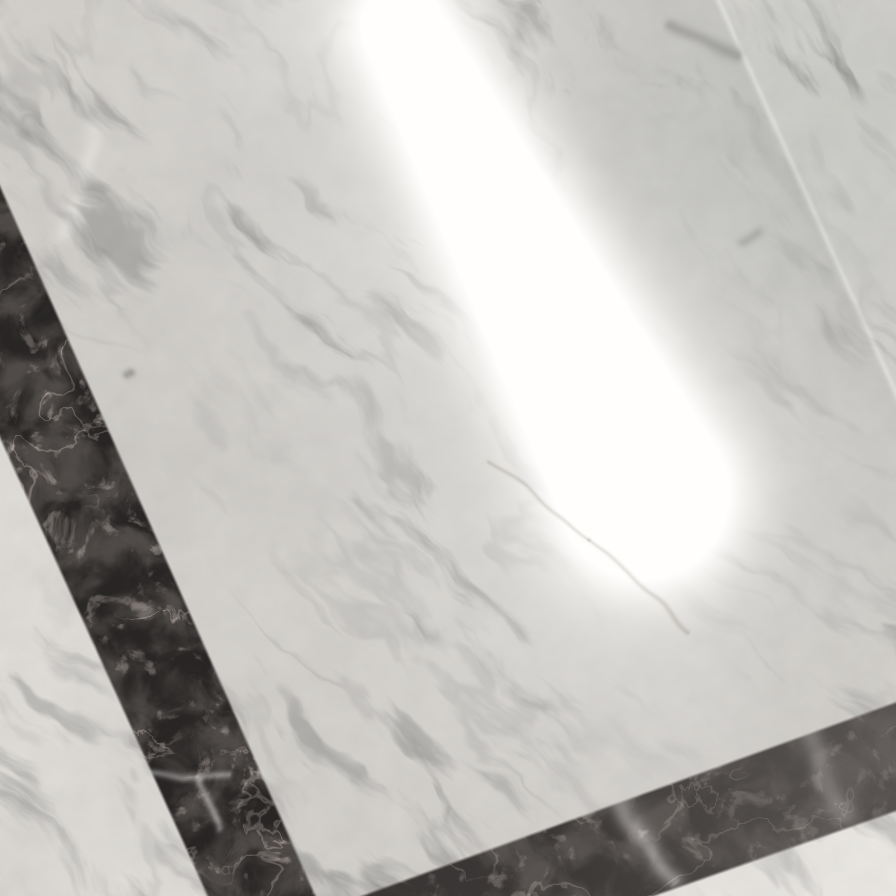
Give the GLSL for this texture, as a WebGL 1 fragment shader.

```glsl
precision highp float;
uniform vec2 u_resolution;

float hash(vec2 p) {
  vec3 q = fract(p.xyx * 0.1031);
  q += dot(q, q.yzx + 33.33);
  return fract((q.x + q.y) * q.z);
}

float noise(vec2 p) {
  vec2 i = floor(p), f = fract(p);
  f = f * f * (3.0 - 2.0 * f);
  return mix(mix(hash(i), hash(i + vec2(1.0, 0.0)), f.x),
             mix(hash(i + vec2(0.0, 1.0)), hash(i + 1.0), f.x), f.y);
}

float fbm(vec2 p) {
  float sum = 0.0, amp = 0.5;
  for (int i = 0; i < 5; i++) {
    sum += amp * noise(p);
    p = mat2(1.6, 1.2, -1.2, 1.6) * p + 7.3;
    amp *= 0.5;
  }
  return sum;
}

// Signed distance to a line, positive on the left of a -> b
float side(vec2 p, vec2 a, vec2 b) {
  vec2 d = normalize(b - a);
  return dot(p - a, vec2(-d.y, d.x));
}

// Distance to a segment and position along it
vec2 segment(vec2 p, vec2 a, vec2 b) {
  vec2 d = b - a;
  float h = clamp(dot(p - a, d) / dot(d, d), 0.0, 1.0);
  return vec2(length(p - a - d * h), h);
}

float stroke(vec2 p, vec2 a, vec2 b, float width) {
  float d = segment(p, a, b).x / width;
  return exp(-d * d);
}

float cover(float d) {
  return smoothstep(-0.0025, 0.0025, d);
}

// Thin ridges where the noise crosses its middle value
float veins(vec2 p, float width) {
  return 1.0 - smoothstep(0.0, width, abs(fbm(p) - 0.48));
}

vec3 paleMarble(vec2 p) {
  vec2 warp = vec2(fbm(p * 5.0), fbm(p * 5.0 + 19.0)) - 0.5;
  vec2 q = p + 0.12 * warp;
  vec2 grain = vec2(q.x + q.y, (q.y - q.x) * 0.5);
  float patches = smoothstep(0.35, 0.65, fbm(p * 4.0 + 3.0));
  float fine = veins(grain * vec2(9.0, 6.0), 0.05) * patches;
  float streaks = smoothstep(0.52, 0.78, fbm(grain * vec2(27.0, 13.0) + 5.0));
  float shade = 0.805 + 0.05 * (fbm(p * 6.0) - 0.5);
  shade += 0.035 * (fbm(p * 45.0) - 0.5);
  shade -= 0.055 * fine + 0.10 * streaks * (0.35 + patches);
  return shade * vec3(1.0, 0.988, 0.968);
}

vec3 darkMarble(vec2 p) {
  vec2 q = p + 0.025 * vec2(noise(p * 28.0), noise(p * 28.0 + 9.0));
  float mottle = smoothstep(0.3, 0.75, fbm(q * 30.0));
  float web = veins(q * 17.0, 0.022) * smoothstep(0.4, 0.65, noise(p * 13.0));
  float flecks = smoothstep(0.58, 0.8, fbm(q * 65.0 + 4.0));
  float shade = 0.15 + 0.15 * mottle + 0.17 * web + 0.2 * flecks;
  return shade * vec3(1.04, 0.98, 0.95);
}

void main() {
  vec2 p = gl_FragCoord.xy / u_resolution;
  vec2 wobble = p + 0.012 * (vec2(noise(p * 24.0), noise(p * 24.0 + 31.0)) - 0.5);

  // Pale slabs, cooler at upper right
  vec3 color = paleMarble(p);
  float shadow = exp(-dot(p - vec2(0.88, 0.84), p - vec2(0.88, 0.84)) * 9.0);
  color -= shadow * vec3(0.055, 0.045, 0.045);
  float jointSide = side(p, vec2(0.81, 0.98), vec2(1.0, 0.56));
  color += 0.035 * cover(jointSide);
  color += 0.07 * exp(-pow(jointSide / 0.0035, 2.0));
  color -= 0.12 * stroke(wobble, vec2(0.75, 0.975), vec2(0.825, 0.935), 0.007);
  color += 0.05 * stroke(wobble, vec2(0.105, 0.86), vec2(0.075, 0.74), 0.009);
  color -= 0.18 * stroke(p, vec2(0.142, 0.582), vec2(0.146, 0.584), 0.005);
  color -= 0.09 * stroke(wobble, vec2(0.83, 0.73), vec2(0.845, 0.742), 0.007);

  // Reflected light, widening toward its lower end
  vec2 beam = segment(p, vec2(0.45, 0.97), vec2(0.72, 0.45));
  float beamSide = side(p, vec2(0.45, 0.97), vec2(0.72, 0.45));
  float reach = max(beam.x - mix(0.025, 0.075, beam.y), 0.0);
  float spread = mix(0.13, 0.075, smoothstep(-0.08, 0.08, beamSide));
  float glow = 0.72 * exp(-pow(reach / 0.055, 2.0)) + 0.45 * exp(-reach / spread);
  color = mix(color, vec3(1.0, 0.997, 0.99), clamp(glow, 0.0, 1.0));

  // Hairline crack below the light
  float crack = stroke(wobble, vec2(0.545, 0.485), vec2(0.66, 0.398), 0.0025)
              + stroke(wobble, vec2(0.66, 0.398), vec2(0.77, 0.295), 0.0025);
  color -= crack * vec3(0.09, 0.1, 0.11);

  // Slabs outside the dark border
  float leftOuter = side(p, vec2(0.0, 0.512), vec2(0.232, 0.0));
  float leftInner = side(p, vec2(0.0, 0.792), vec2(0.352, 0.0));
  float lowInner = side(p, vec2(0.404, 0.0), vec2(1.0, 0.216));
  float lowOuter = side(p, vec2(0.729, 0.0), vec2(1.0, 0.095));
  color += 0.045 * cover(-leftOuter) + 0.09 * cover(-lowOuter);

  // Dark border strips with pale cross veins
  float leftStrip = cover(leftOuter) * cover(-leftInner);
  float lowStrip = cover(lowOuter) * cover(-lowInner);
  vec3 dark = darkMarble(p);
  float crossVein = stroke(wobble, vec2(0.17, 0.135), vec2(0.255, 0.135), 0.004)
                  + stroke(wobble, vec2(0.225, 0.13), vec2(0.245, 0.075), 0.004);
  dark += 0.27 * crossVein;
  vec3 sheen = mix(dark, vec3(0.43, 0.41, 0.40), 0.25 + 0.4 * smoothstep(0.55, 1.0, p.x));
  sheen += 0.27 * stroke(wobble, vec2(0.695, 0.1), vec2(0.75, 0.02), 0.013);
  sheen += 0.14 * stroke(wobble, vec2(0.9, 0.18), vec2(0.94, 0.09), 0.013);
  color = mix(color, dark, leftStrip);
  color = mix(color, sheen, lowStrip);

  gl_FragColor = vec4(clamp(color, 0.0, 1.0), 1.0);
}
```
